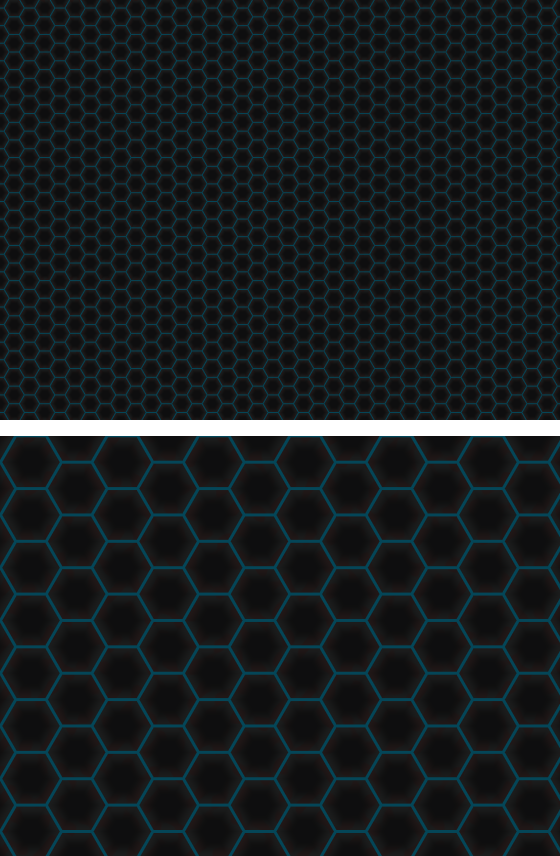
Top, the full canvas; bottom, a detail of the centre.
Write a Shadertoy shader that draws this pattern.

```glsl
// Lengths are fractions of the canvas height
const float ROW_PITCH   = 0.04187;              // flat-to-flat size of a cell
const vec2  CELL_ANCHOR = vec2(0.6141, 0.4784); // centre of one cell
const float LINE_WIDTH  = 0.00235;
const float GLOW_START  = 0.04;                 // glow range, in apothems from the edge
const float GLOW_END    = 0.62;
const float RUST_SCALE  = 58.0;                 // tint waves per unit height
const float SQRT3       = 1.7320508;

const vec3 CORE_COLOR = vec3(0.056, 0.056, 0.057);
const vec3 RIM_COLOR  = vec3(0.108, 0.112, 0.112);
const vec3 RUST_COLOR = vec3(0.128, 0.092, 0.090);
const vec3 LINE_COLOR = vec3(0.015, 0.275, 0.345);

// Offset from the centre of the nearest cell in a flat-topped hexagon grid
vec2 hexOffset(vec2 p) {
    vec2 period = ROW_PITCH * vec2(SQRT3, 1.0);
    vec2 a = mod(p + 0.5 * period, period) - 0.5 * period;
    vec2 b = mod(p, period) - 0.5 * period;
    return dot(a, a) < dot(b, b) ? a : b;
}

// Distance to the nearest cell edge, positive inside
float edgeDistance(vec2 offset) {
    vec2 q = abs(offset);
    return 0.5 * ROW_PITCH - max(q.y, dot(q, vec2(0.5 * SQRT3, 0.5)));
}

// Layered sines giving irregular patches, 0 to 1
float rustPatches(vec2 p) {
    vec2 w = 6.2831853 * RUST_SCALE * p;
    float s = sin(w.x + 1.7 * sin(0.43 * w.y))
            + sin(0.83 * w.y + 1.3 * sin(0.57 * w.x))
            + 0.6 * sin(0.71 * (w.x - w.y));
    return smoothstep(-0.2, 0.9, s);
}

void mainImage(out vec4 fragColor, in vec2 fragCoord) {
    float pixel = 1.0 / iResolution.y;
    vec2 p = fragCoord * pixel - CELL_ANCHOR;
    float edge = edgeDistance(hexOffset(p));

    // Dark cell with a soft, unevenly tinted rim
    float depth = edge / (0.5 * ROW_PITCH);
    float glow = 1.0 - smoothstep(GLOW_START, GLOW_END, depth);
    vec3 rim = mix(RIM_COLOR, RUST_COLOR, rustPatches(p));
    vec3 color = mix(CORE_COLOR, rim, glow);

    // Antialiased teal outline
    float line = clamp((0.5 * LINE_WIDTH - edge) / pixel + 0.5, 0.0, 1.0);
    color = mix(color, LINE_COLOR, line);

    fragColor = vec4(color, 1.0);
}
```
